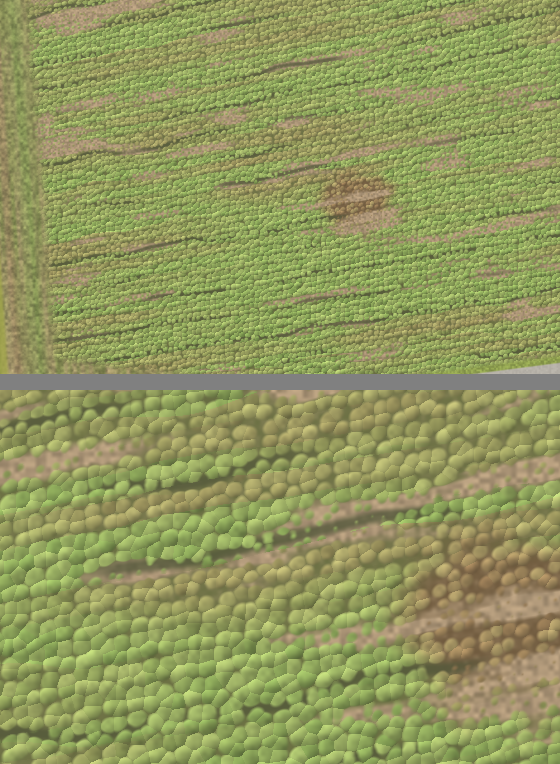
Top: the whole. Bottom: its middle third, enlarged.
A WebGL 1 fragment shader for this texture:

```glsl
precision highp float;
// Aerial view of a crop field: slanted leafy rows, bare soil gaps, a dry patch and a worn left margin.
uniform vec2 u_resolution;

float hash(vec2 p) {
  p = fract(p * vec2(0.1317, 0.1733));
  p += dot(p, p.yx + 33.3);
  return fract((p.x + p.y) * p.x * 7.31);
}

float noise(vec2 p) {
  vec2 i = floor(p), f = fract(p);
  f = f * f * (3.0 - 2.0 * f);
  return mix(mix(hash(i), hash(i + vec2(1, 0)), f.x),
             mix(hash(i + vec2(0, 1)), hash(i + vec2(1, 1)), f.x), f.y);
}

float fbm(vec2 p) {
  float sum = 0.0, amp = 0.53;
  for (int i = 0; i < 4; i++) {
    sum += amp * noise(p);
    p = mat2(1.6, 1.2, -1.2, 1.6) * p + 17.3;
    amp *= 0.5;
  }
  return sum;
}

// Nearest bush: x = distance, y = light from the upper left, z = random tone
vec3 bushes(vec2 p) {
  vec2 cell = floor(p);
  vec3 best = vec3(9.0, 0.0, 0.0);
  for (int j = -1; j <= 1; j++) {
    for (int i = -1; i <= 1; i++) {
      vec2 c = cell + vec2(i, j);
      vec2 d = p - c - 0.15 - 0.7 * vec2(hash(c), hash(c + 57.0));
      float len = length(d);
      if (len < best.x) best = vec3(len, dot(d, vec2(-0.5, 0.85)), hash(c + 113.0));
    }
  }
  return best;
}

// Elongated soft spot, aligned with the rows
float spot(vec2 p, vec2 centre, vec2 size) {
  return exp(-dot((p - centre) / size, (p - centre) / size));
}

void main() {
  vec2 p = gl_FragCoord.xy / u_resolution.y;
  float aspect = u_resolution.x / u_resolution.y;

  // Row coordinates: the slope eases off towards the bottom
  float across = p.y - p.x * mix(0.13, 0.2, p.y);
  across += 0.006 * (noise(p * 5.0) - 0.5);
  vec2 field = vec2(p.x, across);
  float row = across * 43.0 + 0.35 * (noise(p * vec2(20.0, 9.0)) - 0.5);
  float band = across * 15.0 + 0.3 * (noise(p * vec2(12.0, 5.0)) - 0.5);
  float bandPos = fract(band);
  float ridge = 0.5 - 0.5 * cos(6.2832 * row);

  // Health of the crop
  float drought = fbm(field * vec2(2.5, 7.0) + 4.0);
  float rowVigour = noise(vec2(p.x * 3.0, floor(row) * 5.7 + 0.5));
  float bandVigour = noise(vec2(p.x * 2.5, floor(band) * 3.7 + 0.5));
  float scorch = spot(p, vec2(0.955, 0.46), vec2(0.11, 0.09));
  scorch = smoothstep(0.25, 0.8, scorch + 0.5 * (fbm(p * 22.0) - 0.5));
  float lush = smoothstep(0.25, 0.72, 0.45 * bandVigour + 0.35 * rowVigour
             + 0.6 * (0.62 - drought) + 0.18 * (1.0 - bandPos)) * (1.0 - scorch);

  // Bare soil, stretched along the rows
  float bare = smoothstep(0.61, 0.76, fbm(field * vec2(5.0, 28.0) + 31.0) + 0.07 * p.y);
  float opening = spot(field, vec2(0.41, 0.67), vec2(0.11, 0.022))
                + spot(field, vec2(0.53, 0.507), vec2(0.14, 0.016))
                + spot(field, vec2(0.87, 0.68), vec2(0.25, 0.016))
                + spot(field, vec2(0.85, 0.086), vec2(0.22, 0.013))
                + spot(field, vec2(0.12, 0.64), vec2(0.04, 0.05));
  bare = max(bare, smoothstep(0.35, 0.85, opening + 0.6 * (fbm(p * 30.0) - 0.5)));

  // Dark furrow under each strong band, broken along its length
  float furrow = smoothstep(0.13, 0.02, abs(bandPos - 0.12));
  furrow *= smoothstep(0.42, 0.72, noise(vec2(p.x * 6.0, floor(band) * 9.1 + 0.5)) + 0.25 * bandVigour);

  // Ground, then bushes on top
  float grain = noise(p * 210.0);
  vec3 soil = vec3(0.69, 0.59, 0.47) * (0.83 + 0.3 * grain);
  vec3 shade = mix(vec3(0.40, 0.42, 0.24), vec3(0.42, 0.33, 0.22), scorch);
  vec3 ground = mix(shade, soil, clamp(bare + 0.25 * (1.0 - lush) * grain, 0.0, 1.0));
  ground = mix(ground, vec3(0.29, 0.31, 0.20), 0.75 * furrow);

  vec3 bush = bushes(field * vec2(78.0, 86.0));
  float radius = 0.5 + 0.2 * lush + 0.1 * ridge - 0.42 * bare - 0.3 * furrow - 0.08 * scorch;
  float leafy = smoothstep(radius + 0.16, radius - 0.16, bush.x);
  vec3 leaf = mix(vec3(0.61, 0.57, 0.35), vec3(0.53, 0.65, 0.33), lush);
  leaf = mix(leaf, vec3(0.60, 0.46, 0.32), 0.85 * scorch);
  leaf = mix(leaf, vec3(0.69, 0.70, 0.44), 0.4 * bush.z);
  leaf *= 0.86 + 0.42 * bush.y + 0.14 * ridge + 0.16 * (grain - 0.5) + 0.08 * bush.z;
  vec3 col = mix(ground, leaf, leafy);

  // Worn left margin and lower headland with wheel streaks
  float ragged = 0.025 * (fbm(p * vec2(12.0, 45.0)) - 0.5);
  float edge = p.x - mix(0.155, 0.075, p.y) + ragged;
  float margin = smoothstep(0.018, -0.018, edge);
  float headland = smoothstep(0.012, -0.012, p.y - 0.045 + 0.13 * (p.x - 0.15) + ragged);
  float lane = p.x + 0.07 * p.y;
  float streak = noise(vec2(lane * 90.0, p.y * 5.0));
  vec3 verge = mix(vec3(0.50, 0.54, 0.30), vec3(0.65, 0.58, 0.42), streak);
  verge = mix(verge, vec3(0.51, 0.61, 0.32), 0.55 * smoothstep(0.035, 0.0, abs(lane - 0.105)));
  verge = mix(verge, vec3(0.61, 0.50, 0.37), 0.6 * smoothstep(0.02, 0.0, abs(lane - 0.05)));
  verge *= 0.77 + 0.4 * noise(p * 120.0) + 0.12 * (grain - 0.5);
  col = mix(col, verge, 0.9 * max(margin, headland));
  col = mix(col, vec3(0.62, 0.64, 0.27), 0.8 * smoothstep(0.006, -0.006, p.x - 0.022 + 0.07 * p.y));

  // Grass strip and pale road in the lower right corner
  float road = p.y - 0.03 - 0.13 * (p.x - aspect);
  col = mix(col, vec3(0.56, 0.63, 0.30) * (0.85 + 0.3 * grain), smoothstep(0.024, 0.012, road));
  col = mix(col, vec3(0.72, 0.70, 0.67) * (0.95 + 0.08 * grain), smoothstep(0.003, -0.003, road));

  // Faint haze towards the top
  col = mix(col, vec3(0.72, 0.72, 0.58), 0.05 + 0.05 * p.y);
  gl_FragColor = vec4(clamp(col, 0.0, 1.0), 1.0);
}
```
